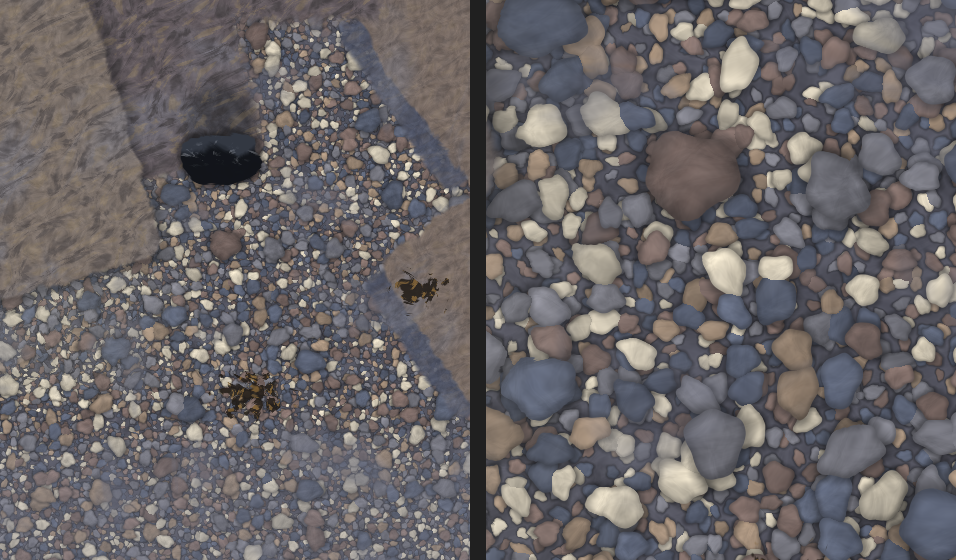
Left: the whole. Right: its middle third, enlarged.
Write a WebGL 2 fragment shader that draws this texture.

```glsl
#version 300 es
precision highp float;
// A shallow stream bed: several sizes of scattered pebbles, flat brown slabs,
// one wet black stone and dark moss, all seen through hazy rippled water.
// Pebbles are jittered cells; grain, silt and ripples are layered sines.
uniform vec2 u_resolution;
out vec4 fragColor;

vec3 hash3(vec2 p) {
  vec3 q = fract(vec3(p.xyx) * vec3(0.1031, 0.1030, 0.0973));
  q += dot(q, q.yxz + 33.33);
  return fract((q.xxy + q.yzz) * q.zyx);
}

mat2 rot(float a) {
  float c = cos(a), s = sin(a);
  return mat2(c, -s, s, c);
}

// Warped layered sines, about -1 to 1
float waves(vec2 p) {
  float sum = 0.0, amp = 0.6;
  for (int i = 0; i < 6; i++) {
    p = rot(0.9) * p * 1.6 + 1.1 * sin(p.yx * 0.8 + float(i)) + 2.7;
    sum += amp * sin(p.x) * sin(p.y);
    amp *= 0.68;
  }
  return sum;
}

vec3 stoneColour(float h) {
  vec3 c = vec3(0.30, 0.33, 0.40);
  c = mix(c, vec3(0.43, 0.43, 0.46), step(0.20, h));
  c = mix(c, vec3(0.46, 0.38, 0.35), step(0.43, h));
  c = mix(c, vec3(0.60, 0.51, 0.42), step(0.66, h));
  return mix(c, vec3(0.79, 0.75, 0.66), step(0.80, h));
}

// Lays one size of pebbles, with soft shadows, over the colour below
vec3 pebbles(vec3 under, vec2 p, float cells, float cover, float seed, float px) {
  vec2 g = p * cells, id = floor(g), lean = vec2(0.0);
  float best = 9.0, size = 0.4;
  vec3 look = vec3(0.0);
  for (int j = -1; j <= 1; j++) for (int i = -1; i <= 1; i++) {
    vec2 cell = id + vec2(i, j);
    vec3 h = hash3(cell + seed), k = hash3(cell + seed + 57.0);
    if (h.z > cover) continue;
    vec2 off = g - cell - 0.15 - 0.7 * h.xy;
    vec2 d = rot(k.x * 6.283) * off;
    d.y *= mix(1.0, 1.65, k.y);
    float a = atan(d.y, d.x);
    float r = (0.34 + 0.26 * k.z) * (1.0 + 0.09 * sin(3.0 * a + 40.0 * h.x)
            + 0.06 * sin(5.0 * a + 40.0 * h.y));
    float dist = length(d) / r;
    if (dist < best) {
      best = dist; size = r; lean = off / r;
      look = hash3(cell + seed + 113.0);
    }
  }
  float soft = 1.6 * px * cells / size;
  vec3 c = stoneColour(look.x) * (0.86 + 0.28 * look.y);
  c *= 1.0 + 0.10 * dot(lean, vec2(-0.5, 0.8)) + 0.13 * waves(p * 95.0 + look.z * 30.0);
  c *= 1.0 - 0.30 * smoothstep(0.65, 1.05, best);
  under *= 1.0 - 0.38 * smoothstep(1.45, 0.95, best);
  return mix(under, c, smoothstep(1.0 + soft * 0.5, 1.0 - soft * 0.5, best));
}

// Distance to a turned, rough-edged block
float block(vec2 p, vec2 centre, vec2 halfSize, float angle) {
  vec2 q = abs(rot(angle) * (p - centre)) - halfSize + 0.03;
  return length(max(q, 0.0)) + min(max(q.x, q.y), 0.0) - 0.03 + 0.009 * waves(p * 22.0);
}

// Brown silt with dark diagonal flecks and ochre glints
vec3 silt(vec2 p, vec3 base, float flecks) {
  float f = waves(rot(0.6) * p * vec2(38.0, 85.0));
  float broad = waves(p * 9.0 + 4.0);
  vec3 c = mix(base, vec3(0.43, 0.43, 0.47), smoothstep(-0.1, 0.9, broad) * 0.6);
  c = mix(c, vec3(0.21, 0.19, 0.19), flecks * smoothstep(0.0, 0.75, f));
  c = mix(c, vec3(0.55, 0.47, 0.34), flecks * 0.7 * smoothstep(0.15, 0.8, -f));
  return c * (1.0 + 0.11 * waves(p * 130.0));
}

// Coverage of a ragged tuft of moss
float moss(vec2 p, vec2 centre, float radius) {
  float fall = length((p - centre) * vec2(0.8, 1.2)) / radius;
  return smoothstep(0.05, 0.3, 0.75 - fall + 0.65 * waves(p * 75.0));
}

void main() {
  float px = 1.0 / u_resolution.y;
  vec2 p = gl_FragCoord.xy * px;
  float shallows = smoothstep(0.42, 0.12, p.x) * smoothstep(0.24, 0.36, p.y);
  vec2 bed = p + (0.001 + 0.004 * shallows) * vec2(waves(p * 45.0), waves(p.yx * 60.0 + 9.0));

  // Gravel, from fine to coarse
  vec3 col = vec3(0.27, 0.27, 0.31) * (1.0 + 0.2 * waves(p * 60.0));
  col = pebbles(col, bed, 92.0, 1.0, 11.0, px);
  col = pebbles(col, bed, 56.0, 0.72, 203.0, px);
  col = pebbles(col, bed, 36.0, 0.42, 341.0, px);
  col = pebbles(col, bed, 21.0, 0.17, 419.0, px);
  col = mix(col, vec3(0.36, 0.37, 0.43), 0.45 * smoothstep(0.1, 0.9, waves(p * 13.0)));
  col = mix(col, vec3(0.62, 0.61, 0.57), 0.18 * shallows);

  // Slabs on the right with dark blue flanks
  float upper = block(p, vec2(0.87, 0.92), vec2(0.17, 0.21), 0.61);
  float lower = block(p, vec2(0.875, 0.48), vec2(0.14, 0.16), 0.61);
  float flank = min(block(p, vec2(0.83, 0.89), vec2(0.16, 0.18), 0.61),
                    block(p, vec2(0.84, 0.45), vec2(0.14, 0.15), 0.61));
  col = mix(col, silt(p, vec3(0.26, 0.28, 0.35), 0.2), 0.9 * smoothstep(0.006, -0.006, flank));
  col = mix(col, silt(p, vec3(0.45, 0.39, 0.35), 0.25), smoothstep(0.004, -0.004, min(upper, lower)));

  // Silted slab and dark streaked bed on the upper left
  float streaked = min(block(p, vec2(0.25, 0.87), vec2(0.19, 0.19), 0.2),
                       block(p, vec2(0.48, 1.03), vec2(0.21, 0.07), 0.0));
  float slab = block(p, vec2(-0.08, 0.754), vec2(0.30, 0.30), 0.28);
  col = mix(col, silt(p, vec3(0.35, 0.31, 0.32), 0.7), smoothstep(0.02, -0.02, streaked));
  col *= 1.0 - 0.3 * smoothstep(0.03, 0.0, slab);
  col = mix(col, silt(p, vec3(0.46, 0.41, 0.37), 0.5), smoothstep(0.005, -0.005, slab));

  // Water haze, thicker toward the bottom, with a faint sheen
  float haze = 0.13 + 0.25 * smoothstep(0.30, 0.12, p.y);
  col = mix(col, vec3(0.46, 0.47, 0.53), haze);
  col += 0.025 * waves(rot(0.4) * p * vec2(60.0, 150.0)) + 0.02;

  // Moss tufts
  float tuft = max(moss(p, vec2(0.45, 0.295), 0.055), moss(p, vec2(0.75, 0.48), 0.045));
  vec3 mossColour = mix(vec3(0.12, 0.10, 0.08), vec3(0.48, 0.36, 0.18), smoothstep(0.1, 0.7, waves(p * 120.0)));
  col = mix(col, mossColour, 0.85 * tuft);

  // Wet black stone, its back fading under the water
  float sunk = length((p - vec2(0.39, 0.78)) / vec2(0.075, 0.08));
  col = mix(col, silt(p, vec3(0.19, 0.19, 0.21), 0.4), 0.8 * smoothstep(1.1, 0.6, sunk));
  float wet = block(p, vec2(0.395, 0.717), vec2(0.068, 0.042), 0.12);
  float ridge = p.y - 0.728 - 0.008 * sin(p.x * 70.0) - 0.006 * waves(p * 30.0);
  vec3 black = vec3(0.07, 0.08, 0.10) + vec3(0.13, 0.14, 0.16) * smoothstep(-0.004, 0.012, ridge);
  black += 0.22 * smoothstep(0.3, 0.9, waves(p * vec2(70.0, 110.0))) * smoothstep(0.03, 0.0, abs(ridge));
  col *= 1.0 - 0.35 * smoothstep(0.015, 0.0, wet);
  col = mix(col, black, smoothstep(px, -px, wet));

  fragColor = vec4(clamp(col, 0.0, 1.0), 1.0);
}
```
